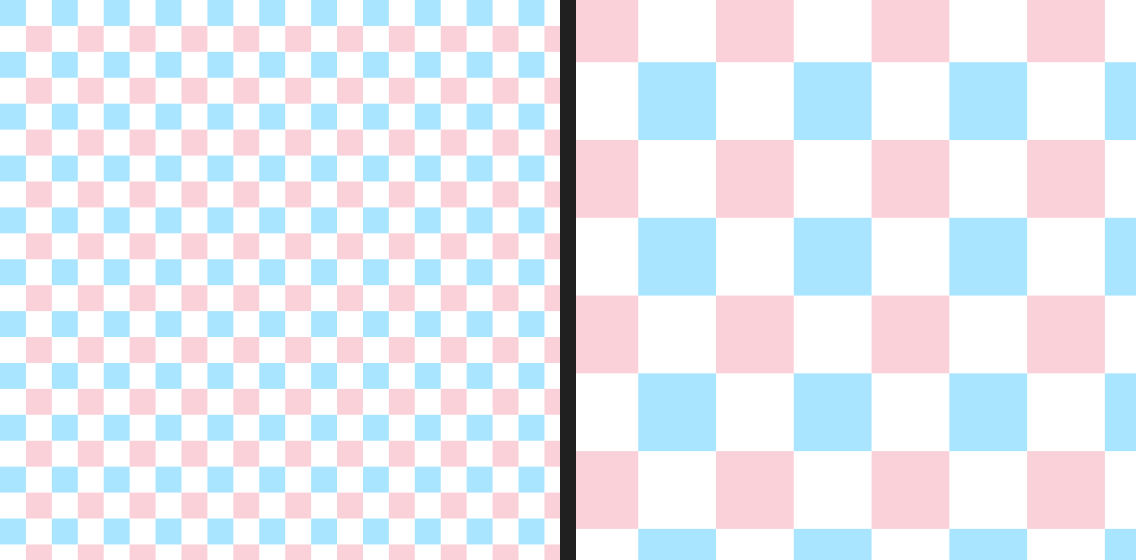
Left: the whole. Right: its middle third, enlarged.
A Shadertoy shader for this pattern:

```glsl
// Pastel checkerboard: rows of blue squares alternate with rows of pink squares on white.

const float REPEATS = 10.8;  // two-cell periods along the canvas height
const vec3 WHITE = vec3(1.0);
const vec3 BLUE = vec3(0.663, 0.898, 1.0);
const vec3 PINK = vec3(0.98, 0.82, 0.851);

// Per-axis coverage of the first half of each period, smoothed over one pixel
vec2 firstHalf(vec2 p, float pixel) {
    vec2 fromCentre = abs(fract(p + 0.25) - 0.5);
    return clamp((0.25 - fromCentre) / pixel + 0.5, 0.0, 1.0);
}

void mainImage(out vec4 fragColor, in vec2 fragCoord) {
    // Grid coordinates, counted from the upper left corner
    float pixel = REPEATS / iResolution.y;
    vec2 p = vec2(fragCoord.x, iResolution.y - fragCoord.y) * pixel;

    // Blue fills the first cell of a period, pink the diagonal one
    vec2 first = firstHalf(p, pixel);
    vec2 second = 1.0 - first;
    float blue = first.x * first.y;
    float pink = second.x * second.y;

    vec3 color = WHITE + blue * (BLUE - WHITE) + pink * (PINK - WHITE);
    fragColor = vec4(color, 1.0);
}
```
